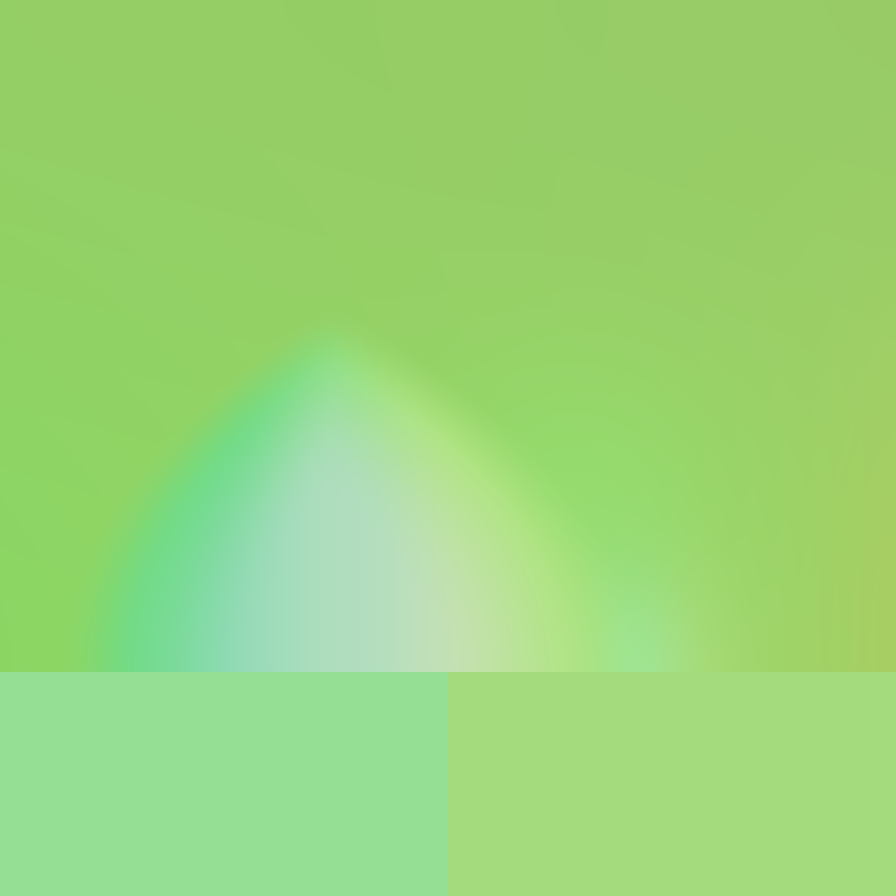
Give the GLSL for this background, as a three.js fragment shader.

```glsl
// Soft green gradient with a pale glowing hill and a small bump above two flat panels.
varying vec2 vUv;

// Layout
const float PANEL_TOP = 0.25;
const float PANEL_SPLIT = 0.5;
const float EDGE = 0.0008;
const float HILL_X = 0.37;
const float HILL_HEIGHT = 0.35;
const float HILL_LEFT = 0.215;
const float HILL_RIGHT = 0.255;
const float CREST_ROUNDING = 0.02;
const vec2 BUMP_CENTER = vec2(0.72, 0.25);
const vec2 BUMP_SIZE = vec2(0.10, 0.12);
const vec2 HALO_CENTER = vec2(0.64, 0.43);
const vec2 HALO_SIZE = vec2(0.16, 0.17);
const vec2 WARM_CENTER = vec2(1.03, 0.28);
const vec2 WARM_SIZE = vec2(0.10, 0.30);

// Colours
const vec3 TOP_LEFT = vec3(0.580, 0.810, 0.395);
const vec3 TOP_RIGHT = vec3(0.595, 0.797, 0.400);
const vec3 BASE_LEFT = vec3(0.545, 0.840, 0.390);
const vec3 BASE_RIGHT = vec3(0.625, 0.825, 0.405);
const vec3 HALO = vec3(0.580, 0.870, 0.435);
const vec3 WARM = vec3(0.660, 0.805, 0.385);
const vec3 RIM_GREEN = vec3(0.435, 0.860, 0.520);
const vec3 RIM_LIME = vec3(0.690, 0.895, 0.510);
const vec3 CORE_TEAL = vec3(0.545, 0.850, 0.710);
const vec3 CORE_MIST = vec3(0.690, 0.868, 0.745);
const vec3 CORE_SAND = vec3(0.785, 0.880, 0.720);
const vec3 BUMP_MINT = vec3(0.610, 0.900, 0.590);
const vec3 BUMP_LIME = vec3(0.680, 0.865, 0.490);
const vec3 PANEL_MINT = vec3(0.585, 0.875, 0.585);
const vec3 PANEL_LIME = vec3(0.643, 0.863, 0.490);

float glow(vec2 p, vec2 center, vec2 size) {
  vec2 d = (p - center) / size;
  return exp(-dot(d, d));
}

// Positive inside the hill, zero on its outline
float hillField(vec2 p) {
  float dx = p.x - HILL_X;
  float width = mix(HILL_LEFT, HILL_RIGHT, smoothstep(-0.06, 0.06, dx));
  float reach = sqrt(dx * dx + CREST_ROUNDING * CREST_ROUNDING) - CREST_ROUNDING;
  float rise = max(p.y - PANEL_TOP, 0.0) / HILL_HEIGHT;
  return 1.0 - reach / width - rise * rise;
}

vec3 meadow(vec2 p) {
  float h = smoothstep(PANEL_TOP, 1.0, p.y);
  vec3 col = mix(mix(BASE_LEFT, BASE_RIGHT, p.x), mix(TOP_LEFT, TOP_RIGHT, p.x), h);
  col = mix(col, HALO, 0.75 * glow(p, HALO_CENTER, HALO_SIZE));
  return mix(col, WARM, glow(p, WARM_CENTER, WARM_SIZE));
}

vec3 addBump(vec3 col, vec2 p) {
  vec3 tint = mix(BUMP_MINT, BUMP_LIME, smoothstep(0.68, 0.82, p.x));
  return mix(col, tint, glow(p, BUMP_CENTER, BUMP_SIZE));
}

vec3 addHill(vec3 col, vec2 p) {
  float f = hillField(p);
  vec3 rim = mix(RIM_GREEN, RIM_LIME, smoothstep(0.25, 0.50, p.x));
  vec3 core = mix(CORE_TEAL, CORE_MIST, smoothstep(0.20, 0.40, p.x));
  core = mix(core, CORE_SAND, smoothstep(0.38, 0.54, p.x));
  col = mix(col, rim, smoothstep(-0.35, 0.12, f));
  return mix(col, core, smoothstep(-0.10, 0.70, f));
}

void main() {
  vec3 col = addHill(addBump(meadow(vUv), vUv), vUv);

  // Flat panels along the bottom
  float rightSide = smoothstep(-EDGE, EDGE, vUv.x - PANEL_SPLIT);
  vec3 panel = mix(PANEL_MINT, PANEL_LIME, rightSide);
  col = mix(panel, col, smoothstep(-EDGE, EDGE, vUv.y - PANEL_TOP));

  gl_FragColor = vec4(col, 1.0);
}
```
